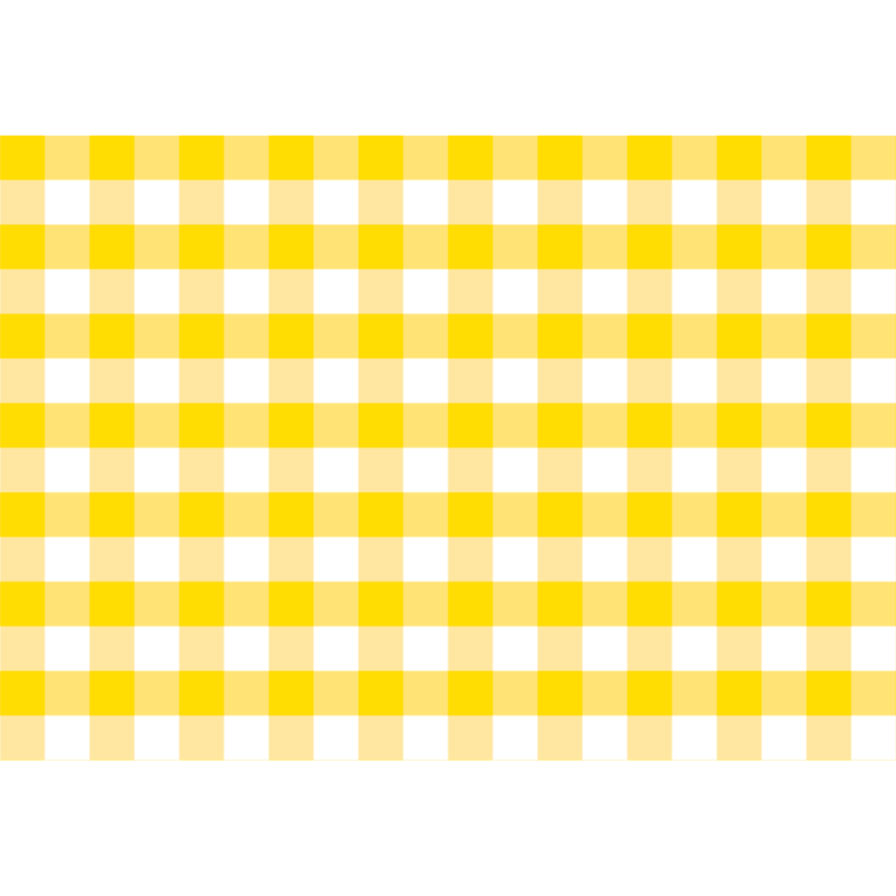
Write a three.js fragment shader that draws this pattern.

```glsl
#define COLUMNS 10.0
#define ROWS 7.0
#define BAND_BOTTOM 0.1516
#define BAND_TOP 0.849
#define EDGE 0.0016
#define PAPER vec3(1.0)
#define WARP_TINT vec3(1.0, 0.906, 0.63)
#define WEFT_TINT vec3(1.0, 0.895, 0.46)
#define CROSSING vec3(1.0, 0.863, 0.006)

varying vec2 vUv;

// Smooth coverage from a signed distance in canvas units, positive inside
float coverage(float inside) {
  return smoothstep(-EDGE, EDGE, inside);
}

// Stripe filling the first half of every period
float stripe(float phase, float period) {
  float fromCenter = abs(fract(phase + 0.25) - 0.5);
  return coverage((0.25 - fromCenter) * period);
}

void main() {
  float columnWidth = 1.0 / COLUMNS;
  float rowHeight = (BAND_TOP - BAND_BOTTOM) / ROWS;

  // Vertical stripes count from the left, horizontal ones down from the band top
  float warp = stripe(vUv.x / columnWidth, columnWidth);
  float weft = stripe((BAND_TOP - vUv.y) / rowHeight, rowHeight);

  // Gingham: each overlap of two tints gives a saturated square
  vec3 cloth = mix(mix(PAPER, WARP_TINT, warp), mix(WEFT_TINT, CROSSING, warp), weft);

  // Plain margins above and below the checked band
  float band = coverage(min(vUv.y - BAND_BOTTOM, BAND_TOP - vUv.y));
  gl_FragColor = vec4(mix(PAPER, cloth, band), 1.0);
}
```
